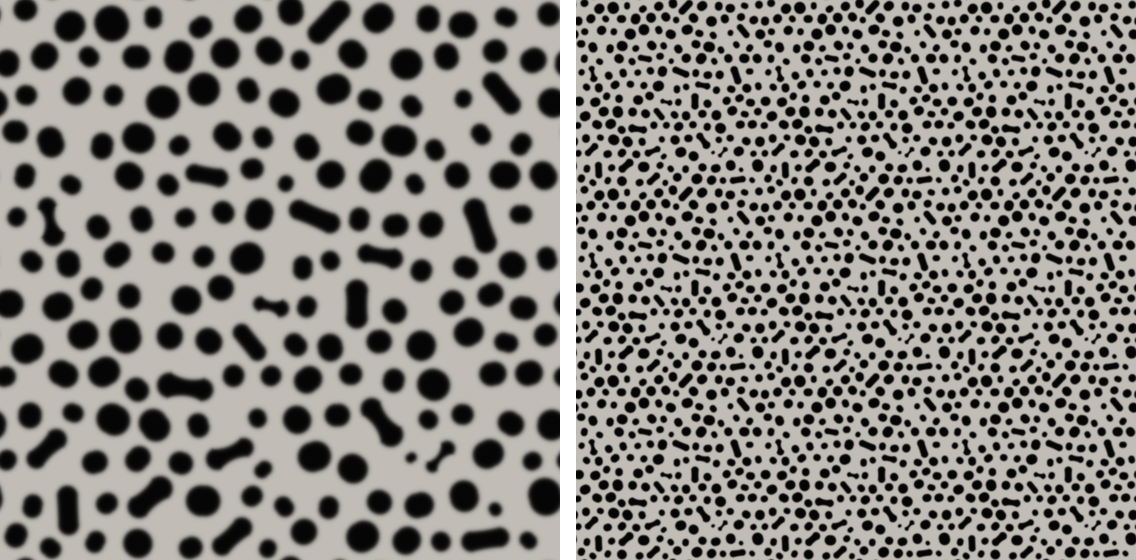
Left, the tile; right, the same tile 3 across and 3 down.
Write a Shadertoy shader that draws this pattern.

```glsl
// Soft black spots and a few pinched rods scattered evenly on warm grey, tiling.

const vec2 GRID = vec2(13.0, 14.0);   // spots per tile; the row count stays even
const int SIDE = 9;                   // cells around the pixel that are examined

struct Spot {
    vec2 center;    // after the neighbours have pushed it
    vec2 home;      // jittered start
    vec2 arm;       // half axis of the rod, nearly zero for round spots
    float radius;
    float pinch;    // how much the waist narrows
};

// Integer hash: four values from 0 to 1, wrapping with the grid
vec4 hash4(vec2 cell, uint salt) {
    uvec2 c = uvec2(mod(cell, GRID));
    uvec4 v = uvec4(c, salt, c.x + 31u * c.y) * 1664525u + 1013904223u;
    v += v.yzxy * v.wxyz;
    v ^= v >> 16u;
    v += v.yzxy * v.wxyz;
    return vec4(v >> 8u) / float(1 << 24);
}

Spot makeSpot(vec2 cell) {
    vec4 a = hash4(cell, 1u), b = hash4(cell, 2u);
    bool rod = b.x < 0.09;
    float stagger = 0.5 * mod(cell.y, 2.0) - 0.25;
    float angle = 6.2832 * a.w;
    Spot s;
    s.home = (cell + 0.5 + vec2(stagger, 0.0) + 0.56 * (a.xy - 0.5)) * GRID.y / GRID;
    s.center = s.home;
    s.arm = vec2(cos(angle), sin(angle)) * (rod ? mix(0.36, 0.48, b.y) : mix(0.01, 0.06, b.y));
    s.radius = rod ? mix(0.28, 0.32, a.z) : mix(0.19, 0.38, a.z);
    s.pinch = rod ? 0.55 * b.z * b.z : 0.0;
    return s;
}

// Extent of a spot along a unit direction
float reach(Spot s, vec2 dir) {
    return s.radius + abs(dot(s.arm, dir));
}

// Signed distance to a rod with a narrowed waist
float spotDistance(vec2 q, vec2 arm, float radius, float pinch) {
    float t = clamp(dot(q, arm) / dot(arm, arm), -1.0, 1.0);
    return length(q - arm * t) - radius * (1.0 - pinch * (1.0 - t * t + 0.2 * t));
}

void mainImage(out vec4 fragColor, in vec2 fragCoord) {
    vec2 uv = fragCoord / iResolution.xy;
    vec2 p = uv * GRID.y;
    vec2 corner = floor(uv * GRID) - float(SIDE / 2);

    Spot spots[SIDE * SIDE];
    for (int y = 0; y < SIDE; y++)
        for (int x = 0; x < SIDE; x++)
            spots[y * SIDE + x] = makeSpot(corner + vec2(x, y));

    // Push crowded spots apart
    for (int y = 1; y < SIDE - 1; y++)
        for (int x = 1; x < SIDE - 1; x++) {
            int i = y * SIDE + x;
            vec2 push = vec2(0.0);
            for (int k = 0; k < 9; k++) {
                int j = i + (k / 3 - 1) * SIDE + k % 3 - 1;
                if (j == i) continue;
                vec2 away = spots[i].home - spots[j].home;
                float gap = max(length(away), 0.001);
                vec2 dir = away / gap;
                float wanted = reach(spots[i], dir) + reach(spots[j], dir) + 0.3;
                push += dir * 0.55 * max(wanted - gap, 0.0);
            }
            push *= min(1.0, 0.35 / max(length(push), 0.001));
            spots[i].center = spots[i].home + push;
        }

    // Scale each spot to the room it has, and keep the nearest edge
    float edge = 1.0;
    for (int y = 2; y < SIDE - 2; y++)
        for (int x = 2; x < SIDE - 2; x++) {
            int i = y * SIDE + x;
            float scale = 1.13;
            for (int k = 0; k < 9; k++) {
                int j = i + (k / 3 - 1) * SIDE + k % 3 - 1;
                if (j == i) continue;
                vec2 away = spots[i].center - spots[j].center;
                float gap = max(length(away), 0.001);
                vec2 dir = away / gap;
                scale = min(scale, (gap - 0.22) / (reach(spots[i], dir) + reach(spots[j], dir)));
            }
            scale = max(scale, 0.3);
            edge = min(edge, spotDistance(p - spots[i].center, spots[i].arm * scale,
                                          spots[i].radius * scale, spots[i].pinch));
        }

    // Blurred edge from ink to ground
    float ink = 1.0 / (1.0 + exp(34.0 * edge));
    vec3 ground = vec3(0.755, 0.743, 0.714), black = vec3(0.018);
    fragColor = vec4(mix(ground, black, ink), 1.0);
}
```
